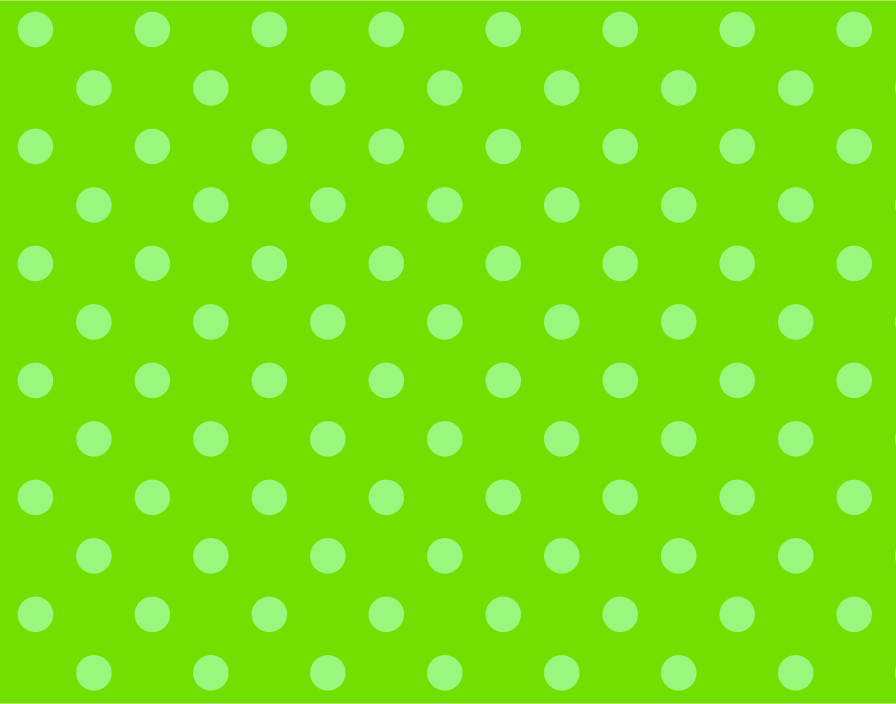
Give the GLSL for this pattern, as a WebGL 1 fragment shader.

```glsl
precision highp float;
// Staggered pale polka dots on a flat bright green ground.

uniform vec2 u_resolution;

// Lengths are fractions of the canvas width, measured from the top left.
const vec2 FIRST_DOT = vec2(0.0395, 0.0329);
const float PITCH = 0.13055;
const float DOT_RADIUS = 0.0198;
const float EDGE_WIDTH = 0.0011;
const float EDGE_STRENGTH = 0.45;

const vec3 GROUND_COLOR = vec3(0.447, 0.875, 0.0);
const vec3 DOT_COLOR = vec3(0.605, 0.970, 0.490);
const vec3 EDGE_COLOR = vec3(0.90, 0.97, 0.82);

// Distance to the nearest point of a unit square lattice.
float latticeDistance(vec2 q) {
  return length(fract(q + 0.5) - 0.5);
}

// Signed distance to the dots; a second lattice fills the cell centres.
float dotDistance(vec2 p) {
  vec2 q = (p - FIRST_DOT) / PITCH;
  float nearest = min(latticeDistance(q), latticeDistance(q + 0.5));
  return nearest * PITCH - DOT_RADIUS;
}

// Antialiased coverage of a shape from its signed distance.
float coverage(float dist, float pixel) {
  return clamp(0.5 - dist / pixel, 0.0, 1.0);
}

void main() {
  float pixel = 1.0 / u_resolution.x;
  float height = u_resolution.y * pixel;
  vec2 p = vec2(gl_FragCoord.x, u_resolution.y - gl_FragCoord.y) * pixel;

  vec3 color = mix(GROUND_COLOR, DOT_COLOR, coverage(dotDistance(p), pixel));

  // Faint pale hairline along the top and bottom borders.
  float borderDistance = min(p.y, height - p.y) - EDGE_WIDTH;
  color = mix(color, EDGE_COLOR, EDGE_STRENGTH * coverage(borderDistance, pixel));

  gl_FragColor = vec4(color, 1.0);
}
```
